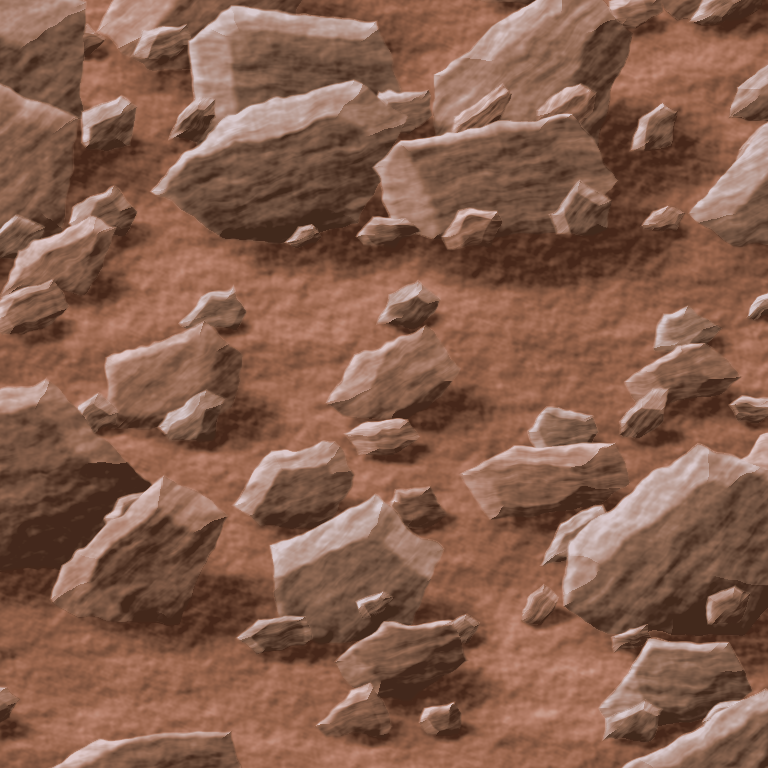
Write a WebGL 1 fragment shader that draws this texture.

```glsl
precision highp float;
uniform vec2 u_resolution;

#define ROWS 18
#define FACETS 6
#define BIG_CELL 0.36
#define SMALL_CELL 0.12
#define EDGE_SOFTNESS 0.0028
#define ROUGHNESS 0.018
#define SAND_TONE 2.1
#define GRAIN 2.3
#define RIM_WIDTH 0.008
#define SHADOW 0.85
#define LIGHT vec2(-0.6, 0.8)

float hash(vec2 p) {
  vec3 q = fract(p.xyx * 0.1031);
  q += dot(q, q.yzx + 33.33);
  return fract((q.x + q.y) * q.z);
}

float noise(vec2 p) {
  vec2 i = floor(p), f = fract(p);
  f = f * f * (3.0 - 2.0 * f);
  return mix(mix(hash(i), hash(i + vec2(1, 0)), f.x),
             mix(hash(i + vec2(0, 1)), hash(i + vec2(1, 1)), f.x), f.y);
}

float fbm(vec2 p) {
  float sum = 0.0, amp = 0.55;
  for (int i = 0; i < 3; i++) {
    sum += amp * noise(p);
    p = mat2(1.6, 1.2, -1.2, 1.6) * p + 17.3;
    amp *= 0.5;
  }
  return sum;
}

// Relief lit from the upper left: positive on lit slopes
float relief(vec2 p) {
  return fbm(p) - fbm(p + LIGHT * 0.45);
}

// Tone 0..5 runs from deep shadow to pale rim
vec3 palette(float t) {
  vec3 c = mix(vec3(0.26, 0.16, 0.11), vec3(0.43, 0.31, 0.24), clamp(t, 0.0, 1.0));
  c = mix(c, vec3(0.57, 0.41, 0.32), clamp(t - 1.0, 0.0, 1.0));
  c = mix(c, vec3(0.68, 0.52, 0.45), clamp(t - 2.0, 0.0, 1.0));
  c = mix(c, vec3(0.75, 0.64, 0.60), clamp(t - 3.0, 0.0, 1.0));
  return mix(c, vec3(0.86, 0.79, 0.79), clamp(t - 4.0, 0.0, 1.0));
}

// Draws one rock and its shadow; surface = (tone, dustiness, strata position)
void addRock(inout vec4 surface, vec2 offset, float size, vec2 id, float seed) {
  vec2 q = offset / size;
  float shade = length((q - vec2(0.28, -0.38)) * vec2(0.9, 2.3));
  surface.x = mix(surface.x, 0.0, SHADOW * smoothstep(1.0, 0.45, shade));

  vec2 axis = normalize(vec2(1.0, 1.1 * fract(seed * 17.0)));
  mat2 turn = mat2(axis.x, -axis.y, axis.y, axis.x);
  vec2 p = turn * q / vec2(1.0, mix(0.45, 0.78, fract(seed * 41.0)));
  vec2 light = turn * LIGHT;

  // Outer planes cut the outline, inner planes bound the front face
  float outline = -9.0, bevel = -9.0, outerLit = 0.0, bevelLit = 0.0;
  vec2 spoke = vec2(0.96, 0.28);
  for (int k = 0; k < FACETS; k++) {
    float h = hash(id + float(k) * 7.13);
    vec2 n = spoke + vec2(-spoke.y, spoke.x) * 0.6 * (h - 0.5);
    float reach = mix(0.62, 0.95, fract(h * 23.0));
    float along = dot(n, p), lit = dot(n, light);
    float d = along - reach;
    float e = along - reach * mix(0.35, 1.0, fract(h * 57.0));
    if (d > outline) { outline = d; outerLit = lit; }
    if (e > bevel) { bevel = e; bevelLit = lit; }
    spoke = mat2(0.5, 0.866, -0.866, 0.5) * spoke;
  }
  outline = max(outline, -q.y - 0.48);
  float soft = EDGE_SOFTNESS / size;
  float cover = smoothstep(soft, -soft, outline);

  // Face tones and a pale sunlit rim
  float front = mix(0.7, 2.0, fract(seed * 73.0)) + 0.8 * dot(q, LIGHT);
  float tone = mix(front, 2.0 + 1.9 * bevelLit, smoothstep(-0.03, 0.05, bevel));
  float rim = smoothstep(-2.2 * RIM_WIDTH / size, -0.4 * RIM_WIDTH / size, outline);
  tone = mix(tone, 4.7, rim * smoothstep(0.1, 0.65, outerLit) * 0.85);
  tone -= 0.8 * smoothstep(-0.2, -0.5, q.y);
  surface.xy = mix(surface.xy, vec2(tone, 0.5 * fract(seed * 97.0)), cover);
  vec2 layers = p * vec2(2.5, 9.0) * (0.5 + size * 4.0) + id * 3.7;
  surface.zw = mix(surface.zw, layers, step(0.5, cover));
}

void main() {
  vec2 uv = gl_FragCoord.xy / u_resolution.y;
  vec2 warp = vec2(fbm(uv * 26.0), fbm(uv * 26.0 + 51.0)) - 0.48;
  vec2 ground = uv + warp * ROUGHNESS;
  float grain = GRAIN * relief(uv * vec2(60.0, 75.0));

  // Sand with low drifts and scattered grit
  float drift = fbm(uv * vec2(4.0, 17.0) + 9.0) - 0.48;
  float lumps = relief(uv * vec2(16.0, 34.0) + 30.0);
  vec4 surface = vec4(SAND_TONE + 2.2 * drift + 1.7 * lumps, 1.0, uv);

  // Rows run from far to near; slabs and small stones alternate
  for (int i = 0; i < ROWS; i++) {
    float row = float(i);
    float depth = row / float(ROWS - 1);
    bool big = mod(row, 2.0) < 0.5;
    float cell = big ? BIG_CELL : SMALL_CELL;
    float chance = big ? mix(0.97, 0.5, depth) : mix(0.7, 0.45, depth);
    float y = mix(1.03, -0.07, depth);
    if (abs(ground.y - y) > 0.03 + 0.65 * cell) continue;
    float shift = hash(vec2(row, 2.7)) * cell;
    float column = floor((ground.x + shift) / cell - 0.5);
    for (int j = 0; j < 2; j++) {
      vec2 id = vec2(column + float(j) + 40.0, row * 3.0 + 11.0);
      float seed = hash(id + 0.6);
      if (hash(id) > chance) continue;
      float x = (column + float(j) + mix(0.36, 0.64, seed)) * cell - shift;
      float pick = fract(seed * 31.0);
      float size = cell * mix(0.22, big ? 0.6 : 0.5, pick);
      vec2 center = vec2(x, y + 0.05 * (fract(seed * 11.0) - 0.5));
      addRock(surface, ground - center, size, id, seed);
    }
  }

  // Strata show on bare rock, grain everywhere
  float bare = smoothstep(1.0, 0.5, surface.y);
  float tone = surface.x + grain * mix(1.0, 0.8, bare);
  tone += bare * 2.6 * (fbm(surface.zw) - 0.48);
  vec3 tint = mix(vec3(0.98, 1.0, 1.02), vec3(1.05, 0.96, 0.92), surface.y);
  gl_FragColor = vec4(palette(tone) * tint, 1.0);
}
```
